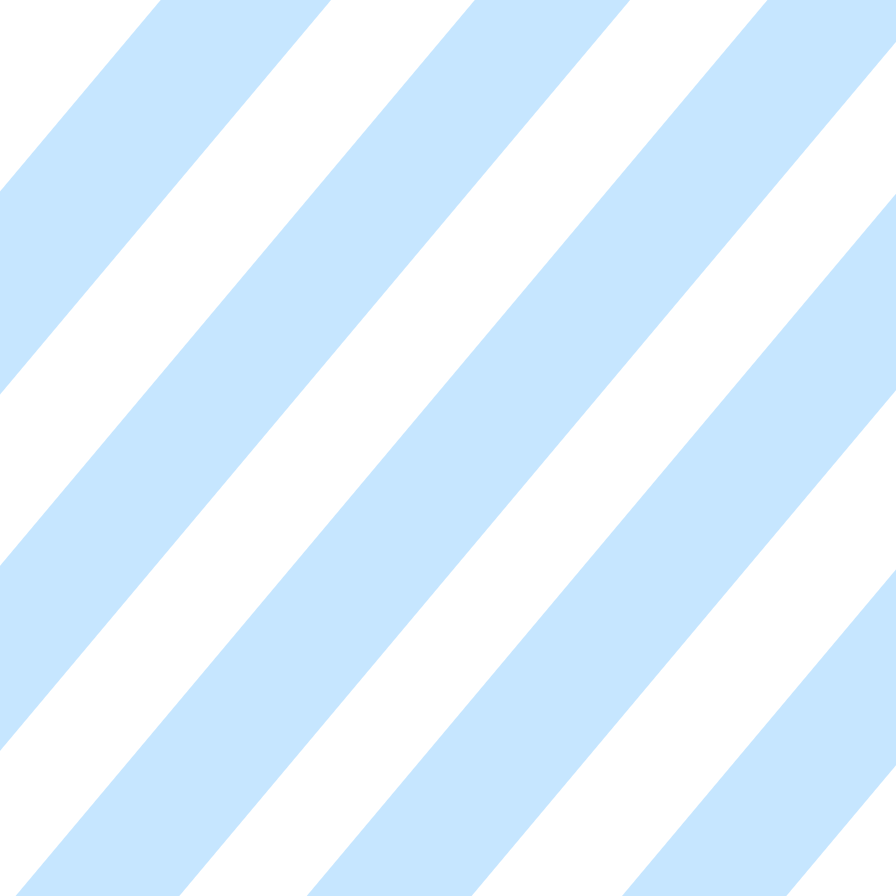
Reproduce this pattern procedurally as a WebGL 1 fragment shader.

```glsl
precision highp float;
// Five broad pale blue diagonal stripes on white, leaning 50 degrees.
// Each stripe is a band in the distance from the top left corner, set at an
// even pitch with a small nudge to its place and width.

#define ANGLE 50.0
#define PITCH 0.2582
#define FIRST_CENTER 0.2102
#define FIRST_WIDTH 0.1457
// Changes for the second to fifth stripes, relative to the first.
#define CENTER_NUDGE vec4(0.0039, -0.0005, -0.0093, 0.0018)
#define WIDTH_NUDGE vec4(-0.0129, -0.0057, -0.0047, -0.0052)
#define STRIPE_COLOR vec3(0.776, 0.902, 1.0)
#define GROUND_COLOR vec3(1.0)

uniform vec2 u_resolution;

// Coverage of a band of the given width, softened over one pixel.
float band(float distanceToCenter, float width, float pixel) {
  float edge = abs(distanceToCenter) - 0.5 * width;
  return clamp(0.5 - edge / pixel, 0.0, 1.0);
}

void main() {
  float pixel = 1.0 / u_resolution.y;
  vec2 fromTopLeft = gl_FragCoord.xy * pixel - vec2(0.0, 1.0);

  // Distance measured across the stripes.
  float slant = radians(ANGLE);
  float across = dot(fromTopLeft, vec2(sin(slant), -cos(slant)));

  float coverage = 0.0;
  for (int i = 0; i < 5; i++) {
    float index = float(i);
    // Picks this stripe's nudge; the first stripe picks none.
    vec4 pick = vec4(equal(vec4(index), vec4(1.0, 2.0, 3.0, 4.0)));
    float center = FIRST_CENTER + index * PITCH + dot(pick, CENTER_NUDGE);
    float width = FIRST_WIDTH + dot(pick, WIDTH_NUDGE);
    coverage = max(coverage, band(across - center, width, pixel));
  }

  gl_FragColor = vec4(mix(GROUND_COLOR, STRIPE_COLOR, coverage), 1.0);
}
```
